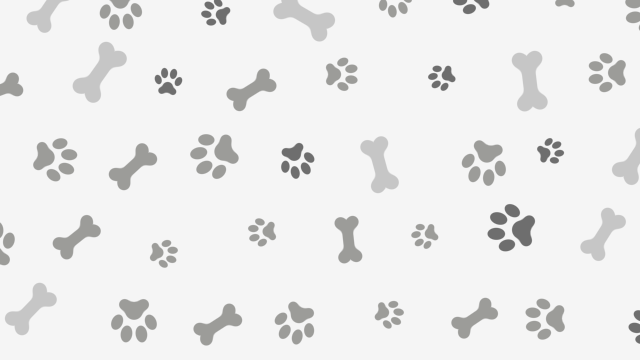
Give the GLSL for this pattern, as a WebGL 2 fragment shader.

```glsl
#version 300 es
precision highp float;

uniform vec2 u_resolution;
out vec4 fragColor;

// Colours
const vec3 PAPER = vec3(0.96);
const vec3 LIGHT_GREY = vec3(0.775);
const vec3 MID_GREY = vec3(0.61, 0.61, 0.60);
const vec3 DARK_GREY = vec3(0.43);

// Layout, in canvas heights
const vec2 CELL = vec2(0.24, 0.22);
const float JITTER = 0.075;
const vec2 PAW_SIZE = vec2(0.037, 0.070);
const vec2 LIGHT_BONE_SIZE = vec2(0.072, 0.086);
const vec2 MID_BONE_SIZE = vec2(0.064, 0.070);

// Cumulative shares of the kinds; the rest are mid grey paws
const float LIGHT_BONES = 0.18;
const float ALL_BONES = 0.36;
const float DARK_PAWS = 0.54;
const vec2 KIND_STEP = vec2(0.618, 0.29);
const float KIND_NOISE = 0.15;
const float QUARTER_TURN = 1.5708;

vec3 hash3(vec2 p) {
    vec3 q = fract(p.xyx * vec3(0.1031, 0.1030, 0.0973) + 0.37);
    q += dot(q, q.yxz + 33.33);
    return fract((q.xxy + q.yzz) * q.zyx);
}

mat2 rotation(float angle) {
    float c = cos(angle), s = sin(angle);
    return mat2(c, s, -s, c);
}

float smoothMin(float a, float b, float k) {
    float h = max(k - abs(a - b), 0.0) / k;
    return min(a, b) - 0.25 * h * h * k;
}

float ellipse(vec2 p, vec2 radii) {
    float k = length(p / radii);
    return k * (k - 1.0) / max(length(p / (radii * radii)), 1e-4);
}

// Paw with toes up, mirrored about its axis, half width near 1
float paw(vec2 p) {
    p.x = abs(p.x);
    float dome = length(p - vec2(0.0, -0.22)) - 0.37;
    float lobe = length(p - vec2(0.39, -0.48)) - 0.23;
    float pad = smoothMin(dome, lobe, 0.22);
    float innerToe = ellipse(rotation(0.14) * (p - vec2(0.31, 0.74)), vec2(0.24, 0.35));
    float outerToe = ellipse(rotation(0.42) * (p - vec2(0.70, 0.25)), vec2(0.23, 0.33));
    return min(pad, min(innerToe, outerToe));
}

// Bone along x, mirrored on both axes, half length near 1
float bone(vec2 p) {
    p = abs(p);
    vec2 q = p - vec2(0.74, 0.23);
    float shaft = length(max(q, 0.0)) + min(max(q.x, q.y), 0.0);
    float knob = length(p - vec2(0.73, 0.26)) - 0.25;
    return smoothMin(shaft, knob, 0.28);
}

// Draws the one motif that belongs to a grid cell
vec3 drawMotif(vec3 color, vec2 p, vec2 cell, float pixel) {
    vec3 place = hash3(cell + 17.0);
    vec3 pose = hash3(cell + 71.0);
    float stagger = 0.5 * mod(cell.y, 2.0);
    vec2 center = (cell + 0.5 + vec2(stagger, 0.0)) * CELL;
    p -= center + (place.xy - 0.5) * JITTER;

    float kind = fract(dot(cell, KIND_STEP) + KIND_NOISE * place.z);
    float size, dist;
    vec3 ink;
    if (kind < ALL_BONES) {
        bool isLight = kind < LIGHT_BONES;
        vec2 range = isLight ? LIGHT_BONE_SIZE : MID_BONE_SIZE;
        size = mix(range.x, range.y, pose.x);
        ink = isLight ? LIGHT_GREY : MID_GREY;
        float angle = pose.y < 0.7 ? mix(0.2, 1.1, pose.z) : mix(-1.6, -0.5, pose.z);
        dist = bone(rotation(-angle) * p / size);
    } else {
        size = mix(PAW_SIZE.x, PAW_SIZE.y, pow(pose.x, 1.3));
        ink = kind < DARK_PAWS ? DARK_GREY : MID_GREY;
        float angle = QUARTER_TURN * floor(pose.y * 4.0) + 0.8 * (pose.z - 0.5);
        dist = paw(rotation(-angle) * p / size);
    }
    float coverage = 1.0 - smoothstep(-0.75 * pixel, 0.75 * pixel, dist * size);
    return mix(color, ink, coverage);
}

void main() {
    float pixel = 1.0 / u_resolution.y;
    vec2 p = gl_FragCoord.xy * pixel;
    vec3 color = PAPER;

    // Staggered jittered grid: visit the nearby cells
    for (int j = -1; j <= 1; j++) {
        float row = floor(p.y / CELL.y) + float(j);
        float firstColumn = floor(p.x / CELL.x - 0.5 * mod(row, 2.0));
        for (int i = -1; i <= 1; i++) {
            color = drawMotif(color, p, vec2(firstColumn + float(i), row), pixel);
        }
    }
    fragColor = vec4(color, 1.0);
}
```
